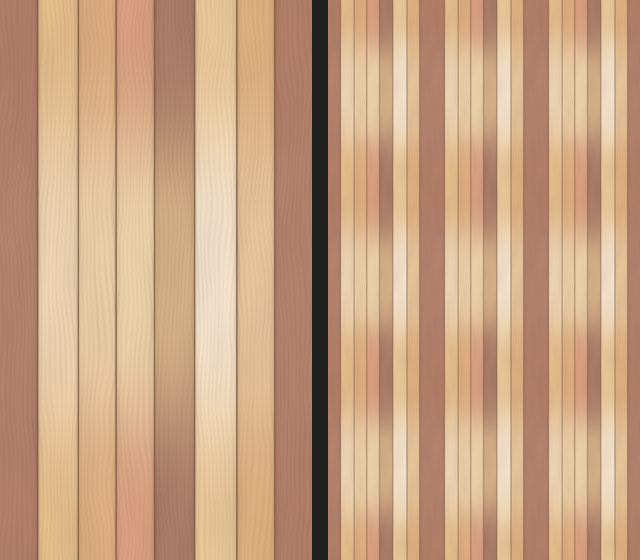
Left: one tile. Right: repeated 3 by 3.
Reproduce this texture procedurally as a Shadertoy shader.

```glsl
// Upright wooden planks in mixed tan and brown tones with fine wavy grain.

const int PLANKS = 7;                 // the brown plank is double width and wraps
const float TAU = 6.2831853;

// Right edge of each plank, as a fraction of the width
const float EDGE[PLANKS] = float[](0.121, 0.251, 0.372, 0.495, 0.624, 0.759, 0.880);

// Colour at the plank ends and at mid height
const vec3 END_TONE[PLANKS] = vec3[](
    vec3(0.68, 0.48, 0.40), vec3(0.87, 0.72, 0.53), vec3(0.85, 0.66, 0.49),
    vec3(0.83, 0.61, 0.49), vec3(0.65, 0.47, 0.40), vec3(0.89, 0.76, 0.58),
    vec3(0.85, 0.67, 0.49));
const vec3 MID_TONE[PLANKS] = vec3[](
    vec3(0.69, 0.50, 0.42), vec3(0.91, 0.81, 0.68), vec3(0.90, 0.79, 0.64),
    vec3(0.90, 0.80, 0.64), vec3(0.81, 0.67, 0.51), vec3(0.93, 0.86, 0.77),
    vec3(0.88, 0.75, 0.59));

const vec3 SEAM_TONE = vec3(0.50, 0.36, 0.27);
const float SEAM_HALF = 0.0022;       // half width of the dark gap
const float SHADE_WIDTH = 0.006;      // soft shade beside the gap
const float SHADE_DEPTH = 0.16;
const float GRAIN_LINES = 72.0;       // grain lines across the canvas
const float GRAIN_DEPTH = 0.055;
const float GRAIN_BEND = 2.6;         // sideways sway, in grain lines
const float MOTTLE = 0.035;

vec2 gradientAt(vec2 cell, float seed) {
    float h = fract(sin(dot(vec3(cell, seed), vec3(127.1, 311.7, 74.7))) * 4375.85);
    return vec2(cos(h * TAU), sin(h * TAU));
}

// Gradient noise that repeats vertically after a whole number of cells
float noiseWrapY(vec2 p, float period, float seed) {
    vec2 i = floor(p), f = p - i;
    vec2 w = f * f * f * (f * (f * 6.0 - 15.0) + 10.0);
    float y0 = mod(i.y, period), y1 = mod(i.y + 1.0, period);
    float a = dot(gradientAt(vec2(i.x, y0), seed), f);
    float b = dot(gradientAt(vec2(i.x + 1.0, y0), seed), f - vec2(1.0, 0.0));
    float c = dot(gradientAt(vec2(i.x, y1), seed), f - vec2(0.0, 1.0));
    float d = dot(gradientAt(vec2(i.x + 1.0, y1), seed), f - vec2(1.0, 1.0));
    return mix(mix(a, b, w.x), mix(c, d, w.x), w.y);
}

// Narrow dark lines that sway along the plank; 0 is clear wood, 1 is a line
float grain(float across, float y, float seed) {
    float bend = noiseWrapY(vec2(across * 5.0 + 0.3, y * 4.0), 4.0, seed)
               + 0.35 * noiseWrapY(vec2(across * 12.0, y * 9.0), 9.0, seed + 11.0);
    float phase = across * GRAIN_LINES + GRAIN_BEND * bend;
    float line = 0.5 + 0.5 * cos(TAU * phase);
    float strength = 0.8 + 0.6 * noiseWrapY(vec2(phase * 0.7, y * 5.0), 5.0, seed + 23.0);
    return pow(line, 1.6) * strength;
}

void mainImage(out vec4 fragColor, in vec2 fragCoord) {
    vec2 p = fragCoord / iResolution.xy;
    float pixel = 1.0 / iResolution.x;

    // Find the plank; past the last edge the first one begins again
    int id = 0;
    for (int i = 0; i < PLANKS; i++) if (p.x >= EDGE[i]) id = (i + 1) % PLANKS;
    float fromLeft = fract(p.x - EDGE[(id + PLANKS - 1) % PLANKS]);
    float fromRight = fract(EDGE[id] - p.x);
    float toSeam = min(fromLeft, fromRight);
    float seed = float(id) * 3.7 + 1.0;

    // Lengthwise fade with slow mottling
    float middle = smoothstep(0.0, 1.0, 0.5 - 0.5 * cos(TAU * p.y));
    vec3 wood = mix(END_TONE[id], MID_TONE[id], middle);
    wood *= 1.0 + MOTTLE * noiseWrapY(vec2(fromLeft * 14.0, p.y * 6.0), 6.0, seed + 41.0);

    // Grain takes more blue than red, so the lines stay warm
    wood *= 1.0 - GRAIN_DEPTH * vec3(0.7, 1.0, 1.2) * (grain(fromLeft, p.y, seed) - 0.4);

    // Shade beside the gap, then the gap itself
    wood *= 1.0 - SHADE_DEPTH * exp(-toSeam / SHADE_WIDTH);
    float gap = 1.0 - smoothstep(SEAM_HALF - 0.5 * pixel, SEAM_HALF + 0.5 * pixel, toSeam);
    fragColor = vec4(mix(wood, SEAM_TONE, 0.8 * gap), 1.0);
}
```
